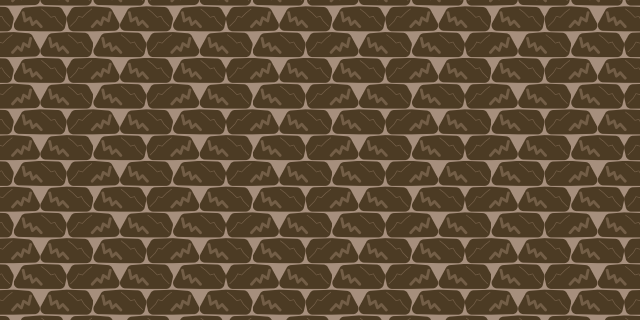
This pattern is drawn by a Shadertoy shader. Its source:

```glsl
// Dry stone wall in running bond: rounded, lopsided stones on pale mortar.
// Each stone is a rounded polygon with a bold zigzag and a fine crack;
// every third stone is mirrored, and odd rows shift by half of that group.

const float ROW_HEIGHT = 0.0805;   // fraction of canvas height
const float STONE_WIDTH = 2.061;   // in row heights
const vec2 WALL_ORIGIN = vec2(2.589, 0.233); // from top left, in row heights

const vec3 STONE_COLOR = vec3(0.30, 0.23, 0.14);
const vec3 MARK_COLOR = vec3(0.45, 0.37, 0.28);
const vec3 MORTAR_COLOR = vec3(0.65, 0.56, 0.49);

// Corners before rounding, counter-clockwise
const vec2 OUTLINE[7] = vec2[7](
    vec2(-0.81, -0.25), vec2(0.0, -0.27), vec2(0.76, -0.27), vec2(0.82, 0.0),
    vec2(0.68, 0.25), vec2(0.0, 0.275), vec2(-0.55, 0.23));

const vec2 ZIGZAG[6] = vec2[6](
    vec2(-0.66, 0.24), vec2(-0.59, -0.08), vec2(-0.39, 0.04),
    vec2(-0.30, -0.22), vec2(-0.15, -0.09), vec2(0.04, -0.30));

const vec2 CRACK[6] = vec2[6](
    vec2(0.06, 0.38), vec2(0.24, 0.24), vec2(0.42, 0.06),
    vec2(0.57, 0.10), vec2(0.68, -0.08), vec2(0.88, -0.28));

float segmentDistance(vec2 p, vec2 a, vec2 b) {
    vec2 ab = b - a;
    return length(p - a - ab * clamp(dot(p - a, ab) / dot(ab, ab), 0.0, 1.0));
}

float polylineDistance(vec2 p, vec2 points[6]) {
    float d = 1e3;
    for (int i = 0; i < 5; i++) {
        d = min(d, segmentDistance(p, points[i], points[i + 1]));
    }
    return d;
}

// Signed distance to a convex polygon grown by a corner radius
float roundedPolygon(vec2 p, vec2 corners[7], float radius) {
    float edge = 1e3;
    float side = -1e3;
    for (int i = 0; i < 7; i++) {
        vec2 a = corners[i];
        vec2 b = corners[(i + 1) % 7];
        vec2 normal = normalize(vec2(b.y - a.y, a.x - b.x));
        edge = min(edge, segmentDistance(p, a, b));
        side = max(side, dot(p - a, normal));
    }
    return (side > 0.0 ? edge : -edge) - radius;
}

float coverage(float d, float pixel) {
    return clamp(0.5 - d / pixel, 0.0, 1.0);
}

// Position inside one stone, mirrored for the first stone of each group
vec2 stoneCoords(vec2 wall) {
    float row = floor(wall.y);
    float column = wall.x / STONE_WIDTH + 1.5 * mod(row, 2.0);
    vec2 p = vec2((fract(column) - 0.5) * STONE_WIDTH, 0.5 - fract(wall.y));
    if (mod(floor(column), 3.0) < 0.5) p.x = -p.x;
    return p;
}

vec3 stoneColor(vec2 p, float pixel) {
    float body = coverage(roundedPolygon(p, OUTLINE, 0.213), pixel);
    float zigzag = coverage(polylineDistance(p, ZIGZAG) - 0.055, pixel);
    float crack = coverage(polylineDistance(p, CRACK) - 0.013, pixel);
    vec3 face = mix(STONE_COLOR, MARK_COLOR, max(zigzag, crack));
    return mix(MORTAR_COLOR, face, body);
}

void mainImage(out vec4 fragColor, in vec2 fragCoord) {
    vec2 uv = fragCoord / iResolution.y;
    vec2 wall = vec2(uv.x, 1.0 - uv.y) / ROW_HEIGHT - WALL_ORIGIN;
    float pixel = 1.0 / (ROW_HEIGHT * iResolution.y);
    fragColor = vec4(stoneColor(stoneCoords(wall), pixel), 1.0);
}
```
